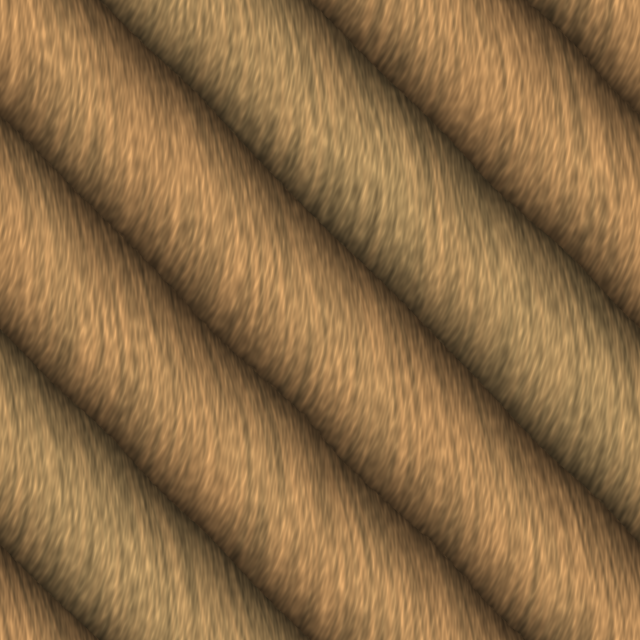
Reproduce this texture procedurally as a Shadertoy shader.

```glsl
#define STRANDS 3.0
#define GROOVE_OFFSET 0.46
#define FIBRE_LEAN 0.25
#define FIBRE_CURL 0.85
#define STREAK_FREQ 48.0
#define HAIR_FREQ 125.0
#define STREAK_DEPTH 0.27
#define HAIR_DEPTH 0.25
#define GROOVE_LIGHT 0.31
#define FUZZ 0.028
#define TAN vec3(0.715, 0.540, 0.348)
#define OLIVE vec3(0.670, 0.550, 0.365)

const float PI = 3.14159;

// Unit gradient of a lattice cell, wrapped to the period
vec2 cellGradient(vec2 cell, vec2 period) {
    uvec2 n = uvec2(floor(mod(cell + 0.5, period)));
    uint h = (n.x * 73856093u) ^ (n.y * 19349663u);
    h = (h ^ (h >> 15)) * 2246822519u;
    h = (h ^ (h >> 13)) * 3266489917u;
    float angle = float((h >> 16) & 1023u) * 2.0 * PI / 1024.0;
    return vec2(cos(angle), sin(angle));
}

// Periodic gradient noise, roughly -0.7 to 0.7
float gradientNoise(vec2 p, vec2 period) {
    vec2 c = floor(p), f = p - c;
    vec2 w = f * f * f * (f * (f * 6.0 - 15.0) + 10.0);
    vec2 e = vec2(1.0, 0.0);
    float a = dot(cellGradient(c, period), f);
    float b = dot(cellGradient(c + e.xy, period), f - e.xy);
    float d = dot(cellGradient(c + e.yx, period), f - e.yx);
    float g = dot(cellGradient(c + e.xx, period), f - e.xx);
    return mix(mix(a, b, w.x), mix(d, g, w.x), w.y);
}

// Noise along a strand, whose full length is two units
float strandNoise(float along, float freq, float across) {
    return gradientNoise(vec2(along * freq, across), vec2(2.0 * freq, 512.0));
}

vec3 ropeColor(vec2 uv) {
    // Diagonal strands; each lap shifts the length so the strands join up
    float wobble = 0.05 * gradientNoise(uv * 5.0, vec2(5.0));
    float phase = STRANDS * (uv.x + uv.y) - GROOVE_OFFSET + wobble;
    float id = floor(phase);
    float across = phase - id;
    float lap = floor((id + 0.5) / STRANDS);
    float strand = id - STRANDS * lap;
    float along = uv.x - uv.y - lap;
    float seed = 20.0 * strand;

    // Fibres bend from one groove to the next
    float bend = across * (FIBRE_LEAN + FIBRE_CURL * across) / STRANDS;
    float fibre = along + bend;
    float hairLine = along + 0.62 * bend;

    // Long streaks and short hairs
    float streak = strandNoise(fibre, STREAK_FREQ, across * 2.0 + seed)
                 + 0.5 * strandNoise(fibre, 2.0 * STREAK_FREQ, across * 4.0 + seed + 100.0);
    float hair = strandNoise(hairLine, HAIR_FREQ, across * 11.0 + seed + 200.0);
    float glint = smoothstep(0.15, 0.5, hair);

    // Rounded shading with a furry groove
    float fuzz = FUZZ * gradientNoise(uv * 72.0, vec2(72.0));
    float roundness = pow(abs(sin(PI * (phase + fuzz))), 0.8);
    float light = mix(GROOVE_LIGHT, 1.0, roundness);
    light *= 1.0 + STREAK_DEPTH * streak + HAIR_DEPTH * hair;

    // Tint by strand, with slow drift and greener dark streaks
    float drift = strandNoise(fibre, 4.0, across + seed + 300.0);
    float olive = 0.35 + 0.45 * cos(2.0 * PI * strand / STRANDS) + 0.5 * drift - 0.5 * streak;
    vec3 color = mix(TAN, OLIVE, clamp(olive, 0.0, 1.0));
    return color * light + 0.05 * glint * roundness * TAN;
}

void mainImage(out vec4 fragColor, in vec2 fragCoord) {
    // Average four samples to smooth the fine hairs
    vec3 sum = vec3(0.0);
    for (int i = 0; i < 4; i++) {
        vec2 offset = vec2(i & 1, i >> 1) * 0.5 - 0.25;
        sum += ropeColor((fragCoord + offset) / iResolution.xy);
    }
    fragColor = vec4(sum / 4.0, 1.0);
}
```
